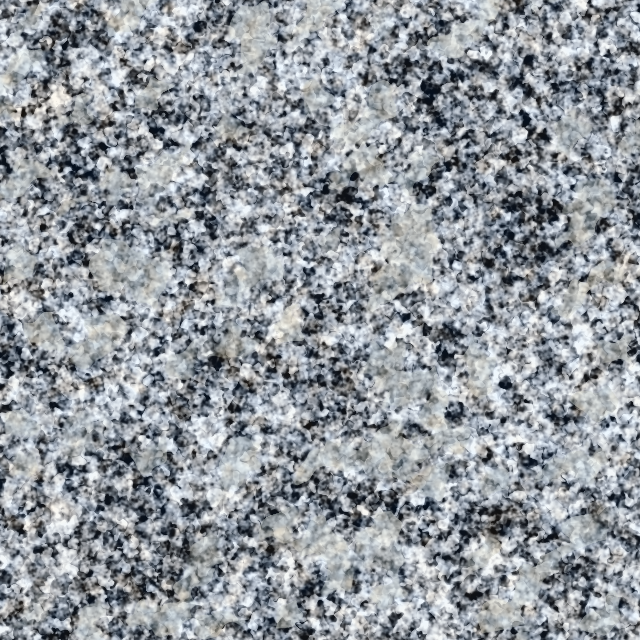
Write a Shadertoy shader that draws this texture.

```glsl
// Integer hash: three random values in 0..1 per lattice cell and seed
vec3 hash3(vec2 cell, int seed) {
    uvec3 v = uvec3(ivec3(ivec2(cell), seed)) * 1664525u + 1013904223u;
    v.x += v.y * v.z;
    v.y += v.z * v.x;
    v.z += v.x * v.y;
    v ^= v >> 16u;
    v.x += v.y * v.z;
    v.y += v.z * v.x;
    v.z += v.x * v.y;
    return vec3(v >> 8u) / 16777216.0;
}

vec2 rotate(vec2 p, float angle) {
    float c = cos(angle), s = sin(angle);
    return vec2(c * p.x - s * p.y, s * p.x + c * p.y);
}

// Value noise, turned per seed and scaled to unit deviation
float noise(vec2 uv, float scale, int seed) {
    vec2 p = rotate(uv * scale, 0.7 + 1.3 * float(seed));
    vec2 i = floor(p), f = fract(p);
    f = f * f * (3.0 - 2.0 * f);
    float low = mix(hash3(i, seed).x, hash3(i + vec2(1, 0), seed).x, f.x);
    float high = mix(hash3(i + vec2(0, 1), seed).x, hash3(i + vec2(1, 1), seed).x, f.x);
    return (mix(low, high, f.y) - 0.5) * 4.66;
}

// Voronoi cells with one random value each (0..1) and softened borders
float crystals(vec2 p, float sharpness, int seed) {
    vec2 base = floor(p);
    float total = 0.0, weights = 0.0001;
    for (int y = -1; y <= 1; y++) {
        for (int x = -1; x <= 1; x++) {
            vec2 cell = base + vec2(x, y);
            vec3 rnd = hash3(cell, seed);
            vec2 d = cell + rnd.xy - p;
            float w = exp(-sharpness * dot(d, d));
            total += w * rnd.z;
            weights += w;
        }
    }
    return total / weights;
}

vec3 blendStop(vec3 color, vec3 next, float tone, float start, float end) {
    return mix(color, next, clamp((tone - start) / (end - start), 0.0, 1.0));
}

// Mineral colours from black mica to white quartz
vec3 mineralRamp(float tone) {
    vec3 color = vec3(0.04, 0.06, 0.09);
    color = blendStop(color, vec3(0.07, 0.09, 0.12), tone, -2.6, -2.05);
    color = blendStop(color, vec3(0.23, 0.25, 0.28), tone, -2.05, -1.41);
    color = blendStop(color, vec3(0.38, 0.41, 0.44), tone, -1.41, -0.88);
    color = blendStop(color, vec3(0.54, 0.56, 0.59), tone, -0.88, -0.36);
    color = blendStop(color, vec3(0.68, 0.70, 0.73), tone, -0.36, 0.26);
    color = blendStop(color, vec3(0.83, 0.85, 0.87), tone, 0.26, 1.15);
    return blendStop(color, vec3(0.95, 0.97, 0.98), tone, 1.15, 2.2);
}

// Fine grains gathered into loose clusters
float grainTone(vec2 uv) {
    vec2 ragged = uv + 0.0028 * vec2(noise(uv, 130.0, 1), noise(uv, 130.0, 2));
    float grain = (crystals(ragged * 92.0, 14.0, 3) - 0.5) * 3.8;
    return 0.56 * grain
         + 0.30 * noise(uv, 17.0, 4)
         + 0.46 * noise(ragged, 68.0, 5)
         + 0.50 * noise(uv, 135.0, 6)
         + 0.36 * noise(uv, 250.0, 7);
}

// Mask of larger pale feldspar, stretched along a rising diagonal
float feldsparMask(vec2 uv) {
    vec2 warped = uv + 0.006 * vec2(noise(uv, 45.0, 8), noise(uv, 45.0, 9));
    vec2 p = rotate(warped, -0.7) * vec2(17.0, 25.0);
    return smoothstep(0.74, 0.84, crystals(p, 12.0, 10));
}

void mainImage(out vec4 fragColor, in vec2 fragCoord) {
    vec2 uv = fragCoord / iResolution.y;

    // Pale crystals quiet the grain beneath them
    float feldspar = feldsparMask(uv);
    float tone = grainTone(uv) * 1.06 - 0.07;
    tone = mix(tone, 0.5 + 0.4 * tone, 0.8 * feldspar);
    vec3 color = mineralRamp(tone);

    // Warm stains, cool patches and cream feldspar
    float stain = smoothstep(0.6, 1.9, noise(uv, 38.0, 11));
    float tint = 0.010 * noise(uv, 60.0, 12);
    color += vec3(1.0, 0.1, -1.0) * (tint + 0.028 * stain - 0.005);
    color += vec3(0.005, 0.004, -0.018) * feldspar;

    fragColor = vec4(clamp(color, 0.0, 1.0), 1.0);
}
```
